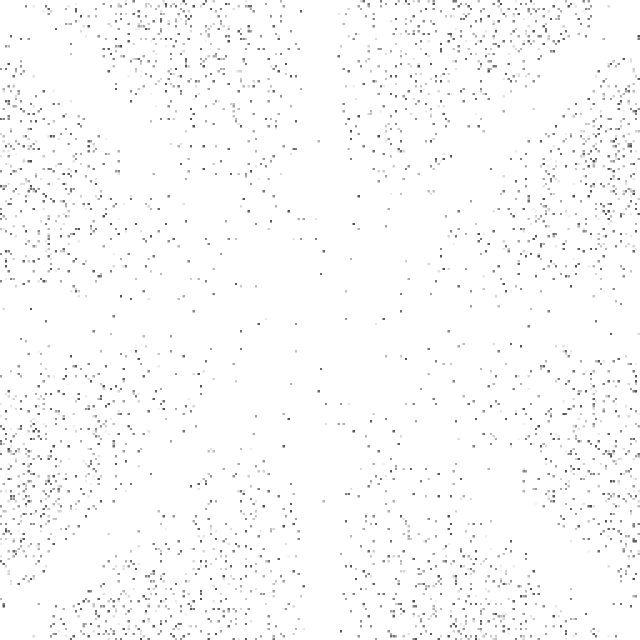
Reproduce this background procedurally as a WebGL 1 fragment shader.

```glsl
precision highp float;
// Sparse grey specks on white, gathered in eight rays with point symmetry.

uniform vec2 u_resolution;

float hash(vec2 p) {
  return fract(sin(dot(p, vec2(12.9898, 78.233))) * 43758.5453);
}

// Chance of a speck: rises outwards, falls to nothing on axes and diagonals.
float speckChance(vec2 cell) {
  vec2 q = abs(cell) / 128.0;
  float axisGap = min(q.x, q.y);
  float diagonalGap = abs(q.x - q.y);
  float rays = 0.62 * axisGap * diagonalGap * smoothstep(-0.02, 0.16, axisGap);
  float strays = 0.003 * smoothstep(0.15, 0.3, length(q));
  float chance = (rays + strays) * smoothstep(0.03, 0.15, diagonalGap);
  // Two columns are slightly denser than the rest.
  return abs(abs(cell.x) - 64.0) < 0.5 ? chance * 1.8 : chance;
}

void main() {
  // Square cells, counted from the centre of symmetry.
  vec2 grid = gl_FragCoord.xy / u_resolution * 256.0;
  vec2 cell = floor(grid) - vec2(128.0, 127.0);

  // Opposite cells share one random seed.
  bool flipped = cell.y < 0.0 || (cell.y == 0.0 && cell.x < 0.0);
  vec2 seed = flipped ? -cell : cell;
  float present = step(hash(seed + 3.7), speckChance(cell));
  float grey = mix(0.3, 0.95, hash(seed * 1.31 + 41.3));

  // Soft-edged square filling the cell.
  vec2 offset = abs(fract(grid) - 0.5);
  vec2 pixel = 256.0 / u_resolution;
  vec2 cover = clamp((0.5 - offset) / pixel + 0.5, 0.0, 1.0);

  gl_FragColor = vec4(vec3(mix(1.0, grey, present * cover.x * cover.y)), 1.0);
}
```
